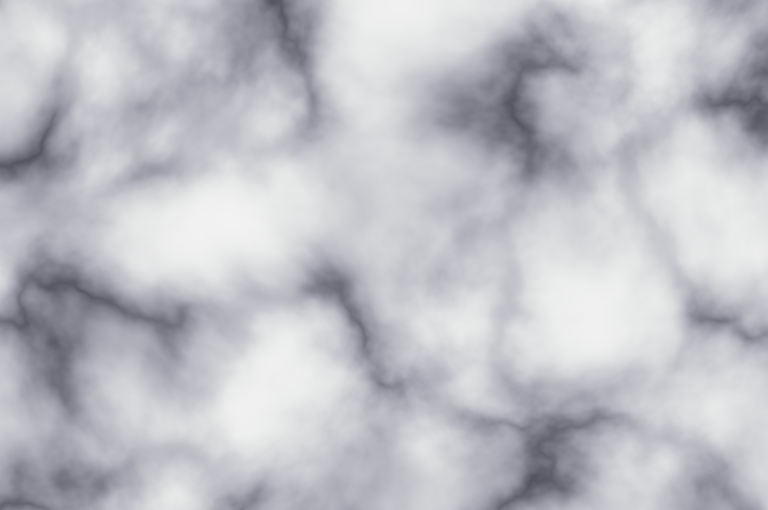
This texture is drawn by a Shadertoy shader. Its source:

```glsl
vec2 randomDirection(vec2 cell) {
    float angle = 6.2832 * fract(sin(dot(cell, vec2(127.1, 311.7))) * 43758.5453);
    return vec2(cos(angle), sin(angle));
}

float gradientNoise(vec2 p) {
    vec2 cell = floor(p), f = fract(p);
    vec2 blend = f * f * f * (f * (f * 6.0 - 15.0) + 10.0);
    vec2 x = vec2(1.0, 0.0), y = vec2(0.0, 1.0);
    float bottom = mix(dot(randomDirection(cell), f),
                       dot(randomDirection(cell + x), f - x), blend.x);
    float top = mix(dot(randomDirection(cell + y), f - y),
                    dot(randomDirection(cell + 1.0), f - 1.0), blend.x);
    return mix(bottom, top, blend.y);
}

// Signed fractal noise, turned at each octave to hide the lattice
float fractalNoise(vec2 p) {
    float sum = 0.0, amplitude = 1.0;
    for (int octave = 0; octave < 6; octave++) {
        sum += amplitude * gradientNoise(p);
        p = mat2(1.6, 1.2, -1.2, 1.6) * p + vec2(17.3, 9.1);
        amplitude *= 0.45;
    }
    return sum;
}

void mainImage(out vec4 fragColor, in vec2 fragCoord) {
    vec2 p = 2.3 * fragCoord / iResolution.y + vec2(3.7, 8.2);

    // Gentle warp bends the veins
    p += 0.2 * vec2(gradientNoise(p * 0.9 + 31.0), gradientNoise(p * 0.9 + 57.0));

    // Creases at the zero lines: sharp in dark haze, blurred away in pale haze
    float haze = fractalNoise(p * 1.15 + vec2(73.0, 41.0));
    float blur = 0.01 + 0.1 * smoothstep(-0.2, 0.15, haze);
    float crease = length(vec2(fractalNoise(p), blur));
    float billow = 1.0 - exp(-4.8 * crease);
    float tone = 0.49 + 0.43 * billow + 0.31 * haze;

    // Soft shoulder in the whites
    float excess = clamp(tone - 0.82, 0.0, 0.25);
    tone = min(tone, 1.07) - 2.0 * excess * excess;

    // Violet-blue tint fades out towards white
    float tint = 1.0 - smoothstep(0.6, 0.97, tone);
    vec3 marble = vec3(tone) + vec3(0.0, 0.003, 0.05 * tint);
    fragColor = vec4(clamp(marble, 0.0, 1.0), 1.0);
}
```
